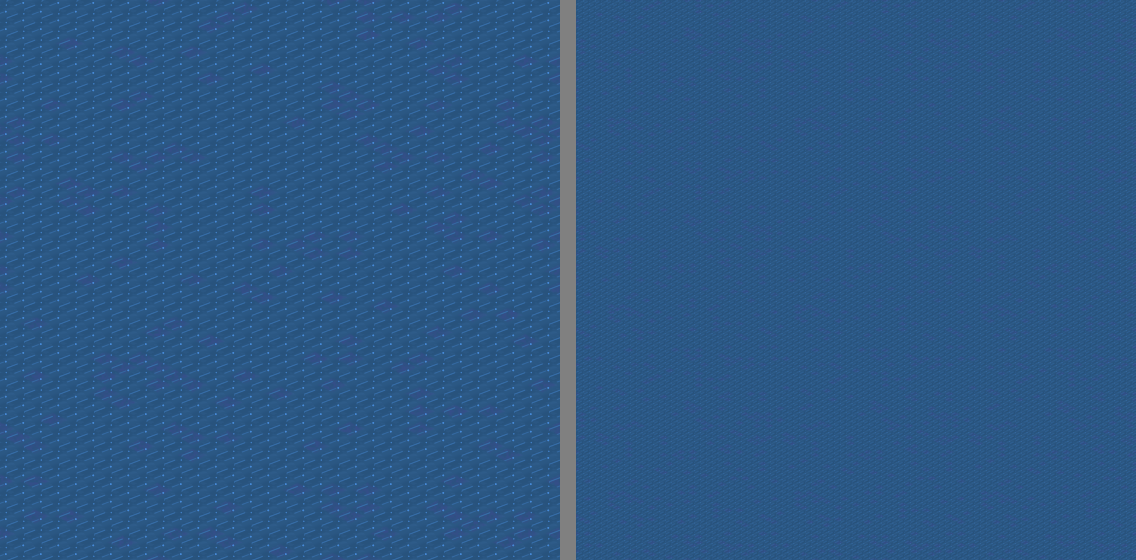
Left, the tile; right, the same tile 3 across and 3 down.
This pattern is drawn by a Shadertoy shader. Its source:

```glsl
// Blue water laid in flat diamond tiles, 16 across and 32 down, plus the staggered
// set between them. Every tile repeats the same ripples, flecks and grain, drawn with
// distance functions; a hash of the tile picks the ones with a speckled violet stain.

const vec2 HALF_TILES = vec2(32.0, 64.0);   // half diamonds across and down
const float STAINED_SHARE = 0.16;

const vec3 DEEP_BLUE   = vec3(0.155, 0.325, 0.492);
const vec3 SOFT_BLUE   = vec3(0.182, 0.360, 0.540);
const vec3 RIPPLE_BLUE = vec3(0.210, 0.425, 0.655);
const vec3 FLECK_BLUE  = vec3(0.285, 0.560, 0.880);
const vec3 STAIN       = vec3(0.210, 0.305, 0.540);

float hash(vec2 p) {
    return fract(sin(dot(p, vec2(127.1, 311.7))) * 43758.5453);
}

// Value noise whose lattice wraps after the given period
float wrappedNoise(vec2 p, vec2 period) {
    vec2 i = floor(p);
    vec2 f = fract(p);
    f = f * f * (3.0 - 2.0 * f);
    float a = hash(mod(i, period));
    float b = hash(mod(i + vec2(1.0, 0.0), period));
    float c = hash(mod(i + vec2(0.0, 1.0), period));
    float d = hash(mod(i + vec2(1.0, 1.0), period));
    return mix(mix(a, b, f.x), mix(c, d, f.x), f.y);
}

// Coverage of a shape from its signed distance
float cover(float dist, float blur) {
    return 1.0 - smoothstep(-blur, blur, dist);
}

// Short stroke rising to the right; place is in half tiles, sizes in canvas units
float stroke(vec2 local, vec2 place, float halfLength, float radius, float blur) {
    vec2 d = (local - place) / HALF_TILES;
    vec2 along = normalize(vec2(1.0, 0.38));
    d -= along * clamp(dot(d, along), -halfLength, halfLength);
    return cover(length(d) - radius, blur);
}

// Round fleck at a place in the tile
float fleck(vec2 local, vec2 place, float radius, float blur) {
    return cover(length((local - place) / HALF_TILES) - radius, blur);
}

void mainImage(out vec4 fragColor, in vec2 fragCoord) {
    vec2 uv = fragCoord / iResolution.xy;
    float blur = max(0.55 / iResolution.y, 0.0006);

    // Diagonal axes turn the staggered diamonds into a plain square grid
    vec2 p = uv * HALF_TILES;
    vec2 diagonal = vec2(p.x + p.y, p.x - p.y) * 0.5;
    vec2 middle = floor(diagonal) + 0.5;
    vec2 center = vec2(middle.x + middle.y, middle.x - middle.y);
    vec2 local = p - center;
    float tileHash = hash(mod(center, HALF_TILES));

    // Ground: soft bands along the climbing rows, with grain shared by all tiles
    float grain = wrappedNoise(diagonal * 8.0, vec2(8.0));
    float band = smoothstep(0.15, 0.45, abs(fract(diagonal.y + 0.1) - 0.5));
    vec3 color = mix(DEEP_BLUE, SOFT_BLUE, band * 0.55 + smoothstep(0.5, 0.8, grain) * 0.45);

    // Stained tiles: a diamond fading into violet speckles
    float speckle = wrappedNoise(uv * 256.0, vec2(256.0));
    float diamond = 1.0 - smoothstep(0.55, 1.0, abs(local.x) + abs(local.y));
    float stained = step(tileHash, STAINED_SHARE) * diamond;
    color = mix(color, STAIN, stained * (0.15 + 0.8 * speckle));

    // Ripples
    float longRipple = stroke(local, vec2(-0.30, 0.18), 0.0095, 0.0010, blur);
    float shortRipple = stroke(local, vec2(0.02, -0.52), 0.0055, 0.0009, blur);
    color = mix(color, RIPPLE_BLUE, max(longRipple, 0.8 * shortRipple));

    // Bright flecks and a faint one
    float bright = fleck(local, vec2(0.33, -0.33), 0.0017, blur);
    float second = fleck(local, vec2(0.36, 0.42), 0.0013, blur);
    float faint = fleck(local, vec2(-0.60, -0.15), 0.0011, blur);
    color = mix(color, RIPPLE_BLUE, 0.7 * faint);
    color = mix(color, FLECK_BLUE, max(0.9 * bright, 0.7 * second));

    fragColor = vec4(color, 1.0);
}
```
